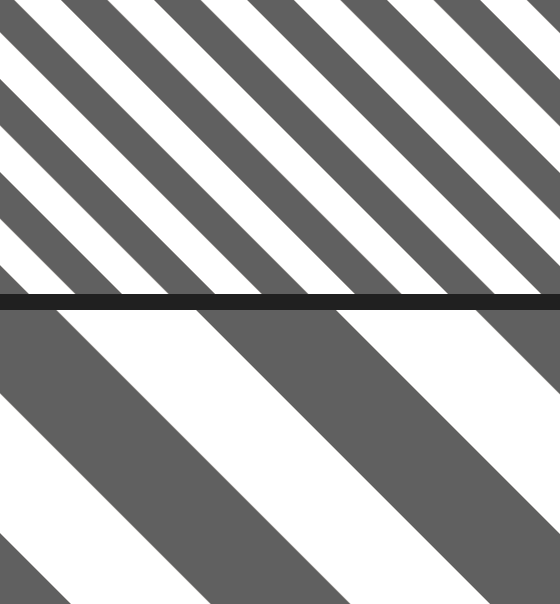
Top, the full canvas; bottom, a detail of the centre.
A Shadertoy shader for this pattern:

```glsl
// Flat diagonal stripes, grey on white, falling to the right at 45 degrees.
// The diagonal coordinate is folded into one period; the signed distance
// to the stripe border gives a smooth edge with a faint warm fringe.

#define PERIOD 0.3169        // stripe repeat along x, in canvas heights
#define STRIPE_CENTER 0.2863 // x of a grey stripe's middle at the top edge
#define GREY_SHARE 0.5       // part of each period that is grey
#define GREY vec3(0.377)
#define WHITE vec3(1.0)
#define FRINGE vec3(0.0, 0.01, 0.02) // colour lost in the blended edge

// Signed distance to the nearest stripe border, negative inside the grey.
float stripeDistance(vec2 p) {
    float diagonal = p.x + p.y - 1.0 - STRIPE_CENTER;
    float fromCenter = abs(fract(diagonal / PERIOD + 0.5) - 0.5);
    return (fromCenter - 0.5 * GREY_SHARE) * PERIOD * inversesqrt(2.0);
}

void mainImage(out vec4 fragColor, in vec2 fragCoord) {
    // Canvas units: height is one, origin at the lower left
    vec2 p = fragCoord / iResolution.y;
    float pixel = 1.0 / iResolution.y;

    // Smooth coverage across about one pixel
    float white = clamp(stripeDistance(p) / (1.2 * pixel) + 0.5, 0.0, 1.0);
    vec3 color = mix(GREY, WHITE, white);

    // Warm tint only where the two colours blend
    color -= FRINGE * 4.0 * white * (1.0 - white);

    fragColor = vec4(color, 1.0);
}
```
